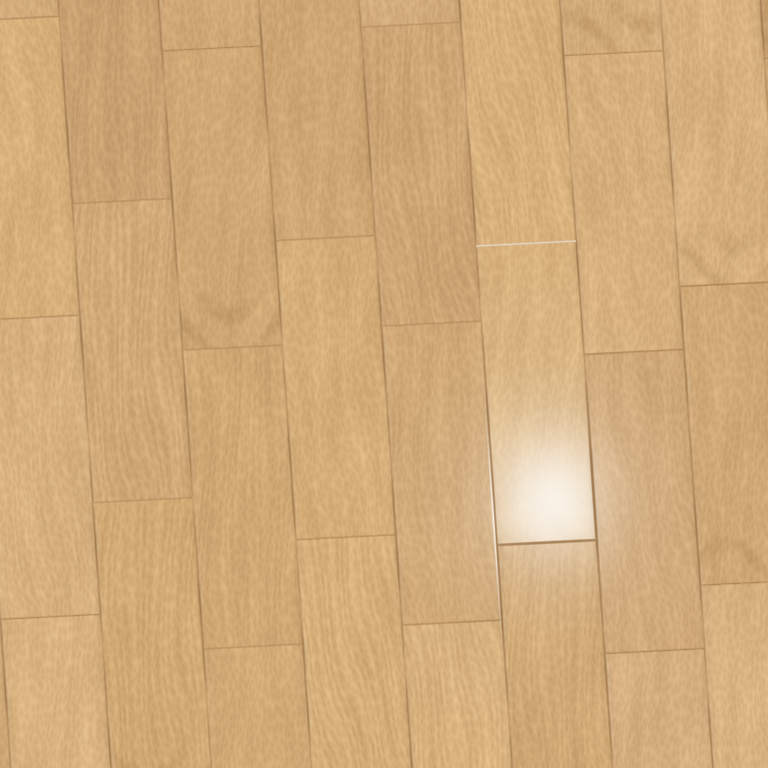
A Shadertoy shader for this texture:

```glsl
#define PLANK_SIZE vec2(0.1306, 0.3906)
#define TILT vec2(0.069, 0.05)
#define SEAM_WIDTH 0.0011
#define GLARE_POS vec2(0.72, 0.345)
#define GLARE_RADIUS 0.082
#define GRAIN_DEPTH 0.13
#define DARK_WOOD vec3(0.775, 0.61, 0.425)
#define LIGHT_WOOD vec3(0.865, 0.72, 0.535)
#define HONEY_WOOD vec3(0.85, 0.695, 0.465)
#define SEAM_COLOR vec3(0.60, 0.44, 0.27)
#define SHINE_COLOR vec3(0.99, 0.97, 0.94)

vec2 hash2(vec2 p) {
    vec3 a = fract(p.xyx * vec3(0.1031, 0.1030, 0.0973));
    a += dot(a, a.yzx + 33.33);
    return fract((a.xx + a.yz) * a.zy);
}

// Cellular noise: distance to the nearest jittered point
float cells(vec2 p) {
    vec2 id = floor(p), f = fract(p);
    float nearest = 2.0;
    for (int y = -1; y <= 1; y++)
        for (int x = -1; x <= 1; x++) {
            vec2 o = vec2(x, y);
            nearest = min(nearest, length(o + hash2(id + o) - f));
        }
    return nearest;
}

// Canvas position in board axes: across, along (downwards)
vec2 boardAxes(vec2 p) {
    float depth = 1.0 - p.y;
    return vec2(p.x - TILT.x * depth, depth + TILT.y * p.x);
}

// Position counted in planks; alternate columns are staggered
vec2 plankCoord(vec2 board) {
    vec2 k = board / PLANK_SIZE + vec2(0.422, 0.0);
    float column = floor(k.x);
    float odd = mod(column, 2.0);
    float stagger = 0.083 + 0.03 * column + odd * (0.553 + 0.03 * column);
    float drift = 0.07 * sin(1.4 * (column - 1.1)) * exp(-0.12 * pow(abs(column - 3.3), 2.0));
    k.y -= stagger + drift;
    return k;
}

float bell(float d, float radius) {
    return exp(-d * d / (radius * radius));
}

float line(float d, float width, float pixel) {
    return 1.0 - smoothstep(width - pixel, width + pixel, abs(d));
}

vec3 wood(vec2 board, vec2 id, vec2 local) {
    vec2 tone = hash2(id + 17.0);
    vec2 kind = hash2(id * 3.0 + 71.0);
    vec3 color = mix(DARK_WOOD, LIGHT_WOOD, 0.1 + 0.75 * tone.x);
    color = mix(color, HONEY_WOOD, 0.55 * tone.y);

    // Curved growth lines, bold on some planks only
    vec2 q = board + kind * 5.0;
    float bend = 0.013 * sin(q.y * 9.0) + 0.004 * sin(q.x * 55.0 + q.y * 21.0);
    float lean = (kind.x - 0.5) * 0.16;
    float across = q.x + bend + lean * board.y;
    float rings = sin(620.0 * across + 1.5 * sin(190.0 * across));
    float streaks = sin(150.0 * across + 2.0 * sin(q.y * 7.0));
    float boldness = smoothstep(0.4, 1.0, kind.y);

    // Fine pores and long soft flecks
    float pores = cells(vec2(across * 215.0, q.y * 85.0)) - 0.45;
    float flecks = cells(vec2(across * 48.0, q.y * 9.0)) - 0.45;
    float shade = GRAIN_DEPTH * (pores * 0.75 + flecks * 0.45);
    shade += rings * mix(0.006, 0.026, boldness) + streaks * 0.009;
    shade += 0.010 * sin(q.x * 31.0 + 2.0 * sin(q.y * 13.0));

    // Brown figure gathered near the end of a few planks
    float end = bell(local.y - 0.93, 0.09) * step(0.68, kind.x);
    shade -= 0.07 * end * smoothstep(-0.2, 1.0, sin(q.y * 95.0 + 4.0 * sin(q.x * 32.0)));
    return color * (1.0 + shade * vec3(0.8, 1.0, 1.35));
}

void mainImage(out vec4 fragColor, in vec2 fragCoord) {
    vec2 p = fragCoord / iResolution.xy;
    float pixel = 1.0 / min(iResolution.x, iResolution.y);
    vec2 board = boardAxes(p);
    vec2 k = plankCoord(board);
    vec2 id = floor(k), seamId = floor(k + 0.5);
    vec3 color = wood(board, id, fract(k));

    // Glare, strongest on the plank that holds its centre
    vec2 home = floor(plankCoord(boardAxes(GLARE_POS)));
    bool atHome = all(equal(id, home));
    float glare = bell(length((p - GLARE_POS) * vec2(1.0, 0.9)), GLARE_RADIUS);
    float sheen = 0.16 * bell(distance(p, GLARE_POS), 0.2) * (atHome ? 1.0 : 0.35);
    color = mix(color, SHINE_COLOR, glare * (atHome ? 0.92 : 0.58) + sheen * (1.0 - glare));

    // Seams: long sides uneven, short ends fainter, both deeper by the glare
    vec2 d = (k - seamId) * PLANK_SIZE;
    float wear = 0.5 + 0.2 * sin(board.y * 23.0 + seamId.x * 4.0) + 0.12 * sin(board.y * 71.0 + seamId.x);
    float nearGlare = bell(distance(p, GLARE_POS), 0.14);
    float width = SEAM_WIDTH * (1.0 + 0.7 * nearGlare);
    float side = line(d.x, width, pixel) * mix(wear, 0.9, nearGlare);
    float end = line(d.y, width, pixel) * mix(0.3 + 0.3 * hash2(id + 5.0).x, 0.85, nearGlare);
    color *= 1.0 - 0.07 * bell(d.x, 0.005) * wear;
    color = mix(color, SEAM_COLOR, max(side, end));

    // Bevels that catch the light: left side and far end of the lit plank
    float litSide = seamId.x == home.x ? bell(p.y - GLARE_POS.y + 0.02, 0.11) : 0.0;
    float litEnd = id.x == home.x && seamId.y == home.y ? 0.75 : 0.0;
    float bevel = max(litSide * line(d.x + 0.002, SEAM_WIDTH, pixel), litEnd * line(d.y, SEAM_WIDTH, pixel));
    bevel = max(bevel, 0.16 * wear * line(d.x - 0.0035, SEAM_WIDTH, pixel));
    color = mix(color, SHINE_COLOR, 0.9 * bevel);

    fragColor = vec4(clamp(color, 0.0, 1.0), 1.0);
}
```
